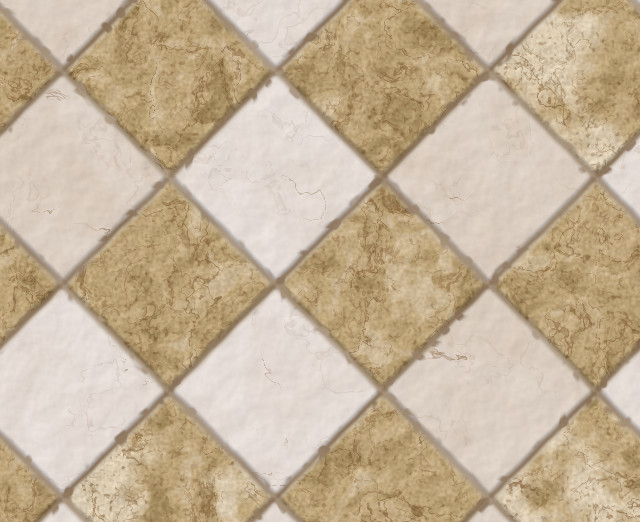
Reproduce this texture procedurally as a Shadertoy shader.

```glsl
// Diagonal checkerboard of worn golden and ivory stone tiles with bevelled edges and brown grout.

const float TILES_ACROSS = 3.0;                  // tile diagonals per canvas width
const vec2  LATTICE_ORIGIN = vec2(0.293, 0.113); // a joint crossing, in tile diagonals
const float GROUT_HALF = 0.012;
const float BEVEL_WIDTH = 0.05;

const vec3 GOLD_DARK  = vec3(0.63, 0.53, 0.36);
const vec3 GOLD_MID   = vec3(0.74, 0.64, 0.47);
const vec3 GOLD_LIGHT = vec3(0.80, 0.72, 0.59);
const vec3 RUST       = vec3(0.50, 0.36, 0.20);
const vec3 IVORY      = vec3(0.90, 0.865, 0.845);
const vec3 BEIGE      = vec3(0.84, 0.78, 0.72);
const vec3 CREAM      = vec3(0.90, 0.85, 0.77);
const vec3 GROUT_DARK = vec3(0.53, 0.43, 0.33);
const vec3 GROUT_PALE = vec3(0.69, 0.61, 0.52);

vec2 gradientAt(vec2 cell) {
    vec3 h = fract(cell.xyx * vec3(0.1031, 0.1030, 0.0973));
    h += dot(h, h.yzx + 33.33);
    float angle = 6.2832 * fract((h.x + h.y) * h.z);
    return vec2(cos(angle), sin(angle));
}

float gradientNoise(vec2 p) {
    vec2 i = floor(p), f = fract(p);
    vec2 u = f * f * f * (f * (f * 6.0 - 15.0) + 10.0);
    vec2 e = vec2(0.0, 1.0);
    float low  = mix(dot(gradientAt(i), f), dot(gradientAt(i + e.yx), f - e.yx), u.x);
    float high = mix(dot(gradientAt(i + e), f - e), dot(gradientAt(i + 1.0), f - 1.0), u.x);
    return 1.4 * mix(low, high, u.y);
}

float fbm(vec2 p) {
    float sum = 0.0, amp = 0.5;
    for (int k = 0; k < 5; k++) {
        sum += amp * gradientNoise(p);
        p = mat2(1.6, 1.2, -1.2, 1.6) * p + 5.7;
        amp *= 0.5;
    }
    return sum;
}

// Thin line along the zero level of a noise field, broken up by a second field
float vein(vec2 p, float width, float sparsity) {
    float line = 1.0 - smoothstep(0.0, width, abs(fbm(p)));
    return line * smoothstep(sparsity, sparsity + 0.3, gradientNoise(p * 0.8 + 41.0));
}

float roundedBox(vec2 p, float halfSize, float radius) {
    vec2 q = abs(p) - halfSize + radius;
    return length(max(q, 0.0)) + min(max(q.x, q.y), 0.0) - radius;
}

float bevel(float edgeDist) {
    return 1.0 - smoothstep(0.3 * BEVEL_WIDTH, BEVEL_WIDTH, edgeDist);
}

// Fine relief lit from the upper left
float relief(vec2 p, float scale) {
    return fbm(p * scale) - fbm(p * scale + vec2(-0.12, 0.12));
}

vec3 goldenStone(vec2 p, float fade) {
    vec2 warp = vec2(fbm(p * 3.0), fbm(p * 3.0 + 9.0));
    float cloud = fbm(p * 5.0 + 2.0 * warp);
    vec3 col = mix(GOLD_DARK, GOLD_MID, smoothstep(-0.4, 0.0, cloud));
    col = mix(col, GOLD_LIGHT, smoothstep(0.0, 0.4, cloud));
    col = mix(col, CREAM, 0.75 * fade);
    col = mix(col, RUST, 0.55 * vein(p * 4.0 + 1.5 * warp, 0.05, -0.1));
    col = mix(col, RUST, 0.35 * vein(p * 9.0 + warp + 23.0, 0.06, -0.2));
    float pits = smoothstep(0.3, 0.6, gradientNoise(p * 42.0)) * smoothstep(-0.3, 0.3, -cloud);
    col = mix(col, RUST, 0.45 * pits);
    return col + 0.05 * gradientNoise(p * 60.0) + 0.16 * relief(p, 11.0);
}

vec3 ivoryStone(vec2 p, float warmth) {
    vec2 warp = vec2(fbm(p * 2.0), fbm(p * 2.0 + 9.0));
    float cloud = fbm(p * 3.0 + 1.5 * warp);
    vec3 col = mix(IVORY, BEIGE, clamp(0.12 + 0.6 * warmth + 0.5 * cloud, 0.0, 1.0));
    col = mix(col, GROUT_PALE, 0.22 * vein(p * 4.0 + warp, 0.035, 0.0));
    col = mix(col, RUST, 0.5 * vein(p * vec2(3.0, 5.0) + warp + 17.0, 0.025, 0.35));
    return col + 0.09 * relief(p, 8.0);
}

void mainImage(out vec4 fragColor, in vec2 fragCoord) {
    vec2 p = fragCoord / iResolution.x * TILES_ACROSS - LATTICE_ORIGIN;
    float aa = 1.4 * TILES_ACROSS / iResolution.x;

    // Diagonal lattice with slightly uneven edges
    vec2 wobble = 0.006 * vec2(gradientNoise(p * 9.0), gradientNoise(p * 9.0 + 31.0));
    vec2 lattice = vec2(p.x + p.y, p.x - p.y) + wobble;
    vec2 id = floor(lattice), f = fract(lattice);
    vec2 place = floor(0.5 * vec2(id.x + id.y + 1.0, id.x - id.y) + 0.01);
    vec2 even = 1.0 - mod(place, 2.0);
    vec2 stonePos = p + id * 7.31;

    // Rows alternate in stone; some tiles are faded or warmer
    float faded = even.x * even.y * step(place.y, place.x);
    float fade = faded * smoothstep(-0.15, 0.3, fbm(stonePos * 3.0) + 0.5 * (0.5 - f.x));
    float warmth = even.x * step(0.5, place.x + place.y);
    bool golden = mod(id.x - id.y, 2.0) < 0.5;
    vec3 col = golden ? goldenStone(stonePos, fade) : ivoryStone(stonePos, warmth);

    // Bevels: light on the upper sides, shade on the lower sides
    col = mix(col, CREAM, max(0.6 * bevel(f.y), 0.45 * bevel(1.0 - f.x)));
    col *= 1.0 - 0.14 * max(bevel(1.0 - f.y), bevel(f.x));

    // Grout: rising joints are darker, chips widen it in places
    vec2 edge = min(f, 1.0 - f);
    float rising = smoothstep(-0.02, 0.02, edge.x - edge.y);
    float dirt = gradientNoise(p * 3.5 + 11.0);
    float chips = 0.022 * smoothstep(0.2, 0.6, gradientNoise(p * 16.0));
    float d = roundedBox(f - 0.5, 0.5 - GROUT_HALF, 0.035) + chips;
    vec3 grout = mix(GROUT_PALE, GROUT_DARK, clamp(0.25 + 0.6 * rising + 0.5 * dirt, 0.0, 1.0));
    col *= 1.0 - 0.12 * smoothstep(-0.03, 0.0, d);
    col = mix(col, grout, 0.9 * smoothstep(-0.006 - aa, 0.006 + aa, d));

    fragColor = vec4(clamp(col, 0.0, 1.0), 1.0);
}
```
